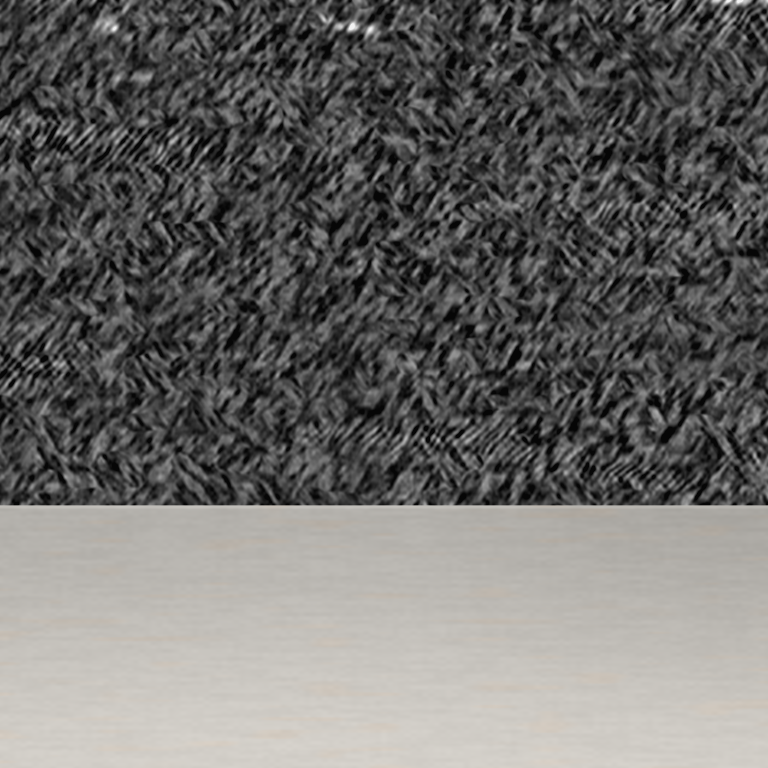
This texture is drawn by a three.js fragment shader. Its source:

```glsl
#define EDGE_Y 0.342
#define GRAIN_ACROSS 150.0
#define GRAIN_ALONG 82.0
#define GRAIN_MEAN 0.255
#define GRAIN_CONTRAST 0.72
#define HATCH_FREQ 80.0
#define HATCH_GAIN 0.16
#define FIBRE_GAIN 0.035
#define PLINTH_LOW vec3(0.825, 0.810, 0.785)
#define PLINTH_HIGH vec3(0.690, 0.680, 0.660)

varying vec2 vUv;

float hash(vec2 p) {
  return fract(sin(dot(p, vec2(127.1, 311.7))) * 43758.5453);
}

float noise(vec2 p) {
  vec2 i = floor(p);
  vec2 f = fract(p);
  f = f * f * (3.0 - 2.0 * f);
  float low = mix(hash(i), hash(i + vec2(1.0, 0.0)), f.x);
  float high = mix(hash(i + vec2(0.0, 1.0)), hash(i + vec2(1.0, 1.0)), f.x);
  return mix(low, high, f.y);
}

// Short fibres leaning sideways by the given slope
float leaningGrain(vec2 p, float lean) {
  return noise(vec2((p.x - lean * p.y) * GRAIN_ACROSS, p.y * GRAIN_ALONG) + 40.0);
}

// Soft elongated spot, tilted by slope
float smudge(vec2 p, vec2 centre, vec2 size, float slope) {
  vec2 d = p - centre;
  d.y -= slope * d.x;
  d /= size;
  return exp(-dot(d, d));
}

vec3 carpet(vec2 p) {
  // Patches choose which way the fibres lean
  float turn = smoothstep(0.5, 0.72, noise(p * vec2(34.0, 40.0) + 7.0));
  float grain = mix(leaningGrain(p, 0.55), leaningGrain(p, -0.6), turn);
  float fine = noise(p * vec2(235.0, 190.0) + 90.0);
  float contrast = GRAIN_CONTRAST * mix(0.8, 1.25, noise(p * vec2(9.0, 15.0)));
  float tone = GRAIN_MEAN + contrast * (mix(grain, fine, 0.25) - 0.5);

  // Lighter worn bands with diagonal hatching
  float band = smudge(p, vec2(0.14, 0.82), vec2(0.18, 0.022), -0.12)
             + smudge(p, vec2(0.86, 0.728), vec2(0.18, 0.014), 0.0)
             + smudge(p, vec2(0.78, 0.390), vec2(0.22, 0.018), -0.14)
             + smudge(p, vec2(0.54, 0.435), vec2(0.16, 0.015), 0.02)
             + smudge(p, vec2(0.03, 0.520), vec2(0.08, 0.045), 0.2)
             + smudge(p, vec2(0.95, 0.985), vec2(0.10, 0.025), 0.0);
  band += 0.35 * smoothstep(0.6, 0.9, noise(p * vec2(5.0, 20.0) + 20.0));
  float wobble = noise(p * 45.0) * 0.8;
  float hatch = sin(6.2832 * (HATCH_FREQ * (p.x - 0.85 * p.y) + wobble));
  tone += band * (HATCH_GAIN * hatch + 0.025);

  // Bright scuffs near the top
  float scuff = smudge(p, vec2(0.46, 0.965), vec2(0.035, 0.008), -0.18)
              + 0.6 * smudge(p, vec2(0.145, 0.963), vec2(0.022, 0.010), -0.4)
              + 0.4 * smudge(p, vec2(0.165, 0.898), vec2(0.030, 0.005), 0.0)
              + 0.9 * smudge(p, vec2(0.965, 1.0), vec2(0.050, 0.006), 0.0);
  tone += scuff * (0.2 + 0.6 * grain);
  return vec3(clamp(tone, 0.025, 0.95));
}

vec3 plinth(vec2 p) {
  float height = p.y / EDGE_Y;
  vec3 colour = mix(PLINTH_LOW, PLINTH_HIGH, smoothstep(-0.1, 1.1, height));
  colour -= 0.035 * smoothstep(0.5, 1.0, p.x) * height;
  colour += 0.012 * smudge(p, vec2(0.4, 0.17), vec2(0.3, 0.2), 0.0);

  // Fine horizontal fibres with a faint warm tint
  float fibre = noise(p * vec2(24.0, 190.0)) - 0.5;
  float speck = noise(p * vec2(130.0, 210.0) + 60.0) - 0.5;
  colour += FIBRE_GAIN * (0.7 * fibre + 0.5 * speck);
  float thread = smoothstep(0.68, 0.95, noise(p * vec2(14.0, 125.0) + 30.0));
  colour += thread * vec3(0.012, -0.006, -0.022);

  // Pale lip along the top
  float lip = smoothstep(EDGE_Y - 0.006, EDGE_Y - 0.002, p.y);
  return colour + 0.055 * lip;
}

void main() {
  float above = smoothstep(EDGE_Y - 0.001, EDGE_Y + 0.001, vUv.y);
  gl_FragColor = vec4(mix(plinth(vUv), carpet(vUv), above), 1.0);
}
```
